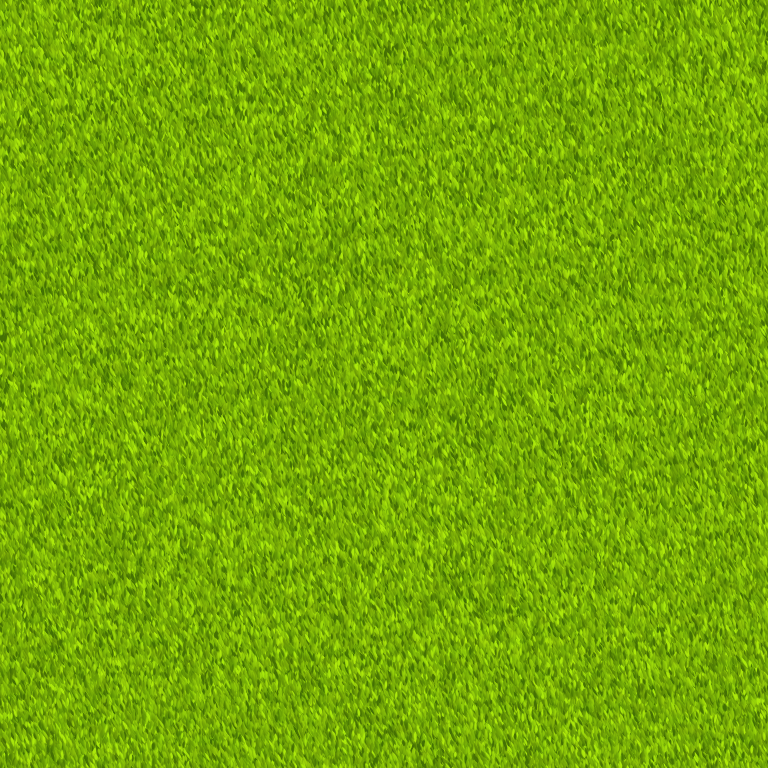
This texture is drawn by a Shadertoy shader. Its source:

```glsl
// Dense lawn of short, very fine grass blades, most of them leaning to the left.
// Layers of scattered slender blades are painted over each other, each with
// a random tone; gradient noise adds faint clumps and bends the lean.

vec4 hash4(vec3 p) {
    vec4 q = fract(p.xyzx * vec4(0.1031, 0.1030, 0.0973, 0.1099));
    q += dot(q, q.wzxy + 33.33);
    return fract((q.xxyz + q.yzzw) * q.zywx);
}

float cornerSlope(vec2 cell, vec2 offset) {
    float angle = 6.2832 * hash4(vec3(cell, 71.0)).x;
    return dot(vec2(cos(angle), sin(angle)), offset);
}

float gradientNoise(vec2 p) {
    vec2 i = floor(p), f = fract(p);
    vec2 u = f * f * f * (f * (f * 6.0 - 15.0) + 10.0);
    vec2 e = vec2(1.0, 0.0);
    return mix(mix(cornerSlope(i, f), cornerSlope(i + e.xy, f - e.xy), u.x),
               mix(cornerSlope(i + e.yx, f - e.yx), cornerSlope(i + e.xx, f - e.xx), u.x), u.y);
}

// Paints one blade over the tone so far; p is relative to its root
float paintBlade(float tone, vec2 p, float len, float lean, float bladeTone, float soft) {
    float h = clamp(p.y / len, 0.0, 1.0);
    float halfWidth = 0.0017 * (1.0 - 0.8 * (2.0 * h - 1.0) * (2.0 * h - 1.0));
    float side = p.x - lean * p.y;
    float d = max(abs(side) - halfWidth, max(-p.y, p.y - len));
    float cover = 1.0 - smoothstep(-soft, soft, d);

    // Lighter tip and one lit side
    float shade = 0.5 * (h - 0.45) + 0.5 * clamp(side / 0.0017, -1.0, 1.0);
    return mix(tone, bladeTone + shade, cover);
}

void mainImage(out vec4 fragColor, in vec2 fragCoord) {
    vec2 uv = fragCoord / iResolution.y;
    float soft = max(0.6 / iResolution.y, 0.0012);
    vec2 grid = vec2(88.0, 76.0);
    vec2 cell = floor(uv * grid);
    float bend = 0.15 * gradientNoise(uv * 30.0 + 40.0);

    // Blades, back layer to front, higher roots before lower ones
    float tone = -0.6;
    for (int layer = 0; layer < 18; layer++) {
        for (int y = 0; y >= -1; y--) {
            for (int x = -1; x <= 1; x++) {
                vec2 id = cell + vec2(x, y);
                vec4 place = hash4(vec3(id + 10.0, float(layer) + 3.0));
                vec4 look = hash4(vec3(id + 210.0, float(layer) + 37.0));
                vec2 root = (id + place.xy) / grid;
                float len = mix(0.0070, 0.0118, place.z);
                float lean = mix(-0.56, 0.18, place.w) + bend;
                float bladeTone = 3.3 * (look.x + look.y - 1.0);
                tone = paintBlade(tone, uv - root, len, lean, bladeTone, soft);
            }
        }
    }

    // Faint clumps of lighter and darker grass
    tone += 0.35 * gradientNoise(uv * vec2(85.0, 65.0));
    tone += 0.15 * gradientNoise(uv * 16.0 + 90.0);
    tone = clamp(tone, -2.2, 2.5);

    // Deep green to bright lime, a little yellower in places
    vec3 color = vec3(0.457, 0.658, 0.027) + tone * vec3(0.085, 0.100, 0.006);
    color.r += 0.03 * gradientNoise(uv * 70.0 + 130.0);
    fragColor = vec4(color, 1.0);
}
```
